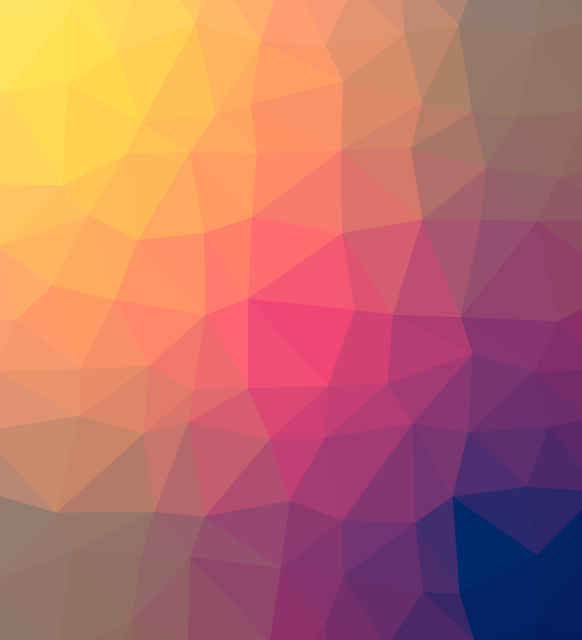
This background is drawn by a WebGL 1 fragment shader. Its source:

```glsl
precision highp float;
// Low-poly sunset mosaic: a jittered grid is cut into flat triangles.
// Each takes its colour at its centroid, blending one yellow-pink-navy
// ramp across with the same ramp down, in a perceptual colour space.

uniform vec2 u_resolution;

const float ROWS = 9.5;

// Cube-root XYZ space, where even mixes look even.
vec3 toPerceptual(vec3 rgb) {
  mat3 toXyz = mat3(0.4124, 0.2126, 0.0193,
                    0.3576, 0.7152, 0.1192,
                    0.1805, 0.0722, 0.9505);
  return pow(toXyz * pow(rgb, vec3(2.2)), vec3(1.0 / 3.0));
}

vec3 toRgb(vec3 c) {
  mat3 fromXyz = mat3(3.2406, -0.9689, 0.0557,
                      -1.5372, 1.8758, -0.2040,
                      -0.4986, 0.0415, 1.0570);
  return pow(clamp(fromXyz * (c * c * c), 0.0, 1.0), vec3(1.0 / 2.2));
}

float span(float a, float b, float t) {
  return clamp((t - a) / (b - a), 0.0, 1.0);
}

// Pale yellow, gold, amber, pink, plum, blue, navy.
vec3 ramp(float t) {
  vec3 c = toPerceptual(vec3(1.0, 0.90, 0.41));
  c = mix(c, toPerceptual(vec3(1.0, 0.87, 0.29)), span(0.0, 0.13, t));
  c = mix(c, toPerceptual(vec3(1.0, 0.76, 0.33)), span(0.13, 0.25, t));
  c = mix(c, toPerceptual(vec3(1.0, 0.28, 0.46)), span(0.25, 0.5, t));
  c = mix(c, toPerceptual(vec3(0.59, 0.22, 0.45)), span(0.5, 0.7, t));
  c = mix(c, toPerceptual(vec3(0.0, 0.16, 0.43)), span(0.7, 0.83, t));
  return mix(c, toPerceptual(vec3(0.0, 0.11, 0.36)), span(0.83, 1.0, t));
}

vec2 hash2(vec2 p) {
  return fract(sin(vec2(dot(p, vec2(127.1, 311.7)),
                        dot(p, vec2(269.5, 183.3)))) * 43758.5453);
}

vec2 gridVertex(vec2 id) {
  return id + 0.66 * (hash2(id) - 0.5);
}

// Signed distance to the left of the line from a to b.
float leftOf(vec2 p, vec2 a, vec2 b) {
  vec2 along = normalize(b - a);
  return dot(p - a, vec2(-along.y, along.x));
}

// Adds a counter-clockwise facet, as colour and coverage.
void addFacet(inout vec4 sum, vec2 p, vec2 a, vec2 b, vec2 c) {
  float inside = min(leftOf(p, a, b), min(leftOf(p, b, c), leftOf(p, c, a)));
  float cover = clamp(0.5 + inside * u_resolution.y / ROWS, 0.0, 1.0);
  if (cover > 0.0) {
    vec2 uv = (a + b + c) / (3.0 * ROWS);
    uv.x *= u_resolution.y / u_resolution.x;
    vec3 colour = toRgb(0.5 * (ramp(uv.x) + ramp(1.0 - uv.y)));
    sum += vec4(colour, 1.0) * cover;
  }
}

void main() {
  vec2 p = gl_FragCoord.xy / u_resolution.y * ROWS;
  vec4 sum = vec4(0.0);

  // Nearby cells, each split along its shorter diagonal.
  for (int j = -1; j <= 1; j++) {
    for (int i = -1; i <= 1; i++) {
      vec2 cell = floor(p) + vec2(float(i), float(j));
      vec2 a = gridVertex(cell);
      vec2 b = gridVertex(cell + vec2(1.0, 0.0));
      vec2 c = gridVertex(cell + vec2(1.0, 1.0));
      vec2 d = gridVertex(cell + vec2(0.0, 1.0));
      if (distance(a, c) < distance(b, d)) {
        addFacet(sum, p, a, b, c);
        addFacet(sum, p, a, c, d);
      } else {
        addFacet(sum, p, a, b, d);
        addFacet(sum, p, b, c, d);
      }
    }
  }
  gl_FragColor = vec4(sum.rgb / max(sum.a, 0.001), 1.0);
}
```
